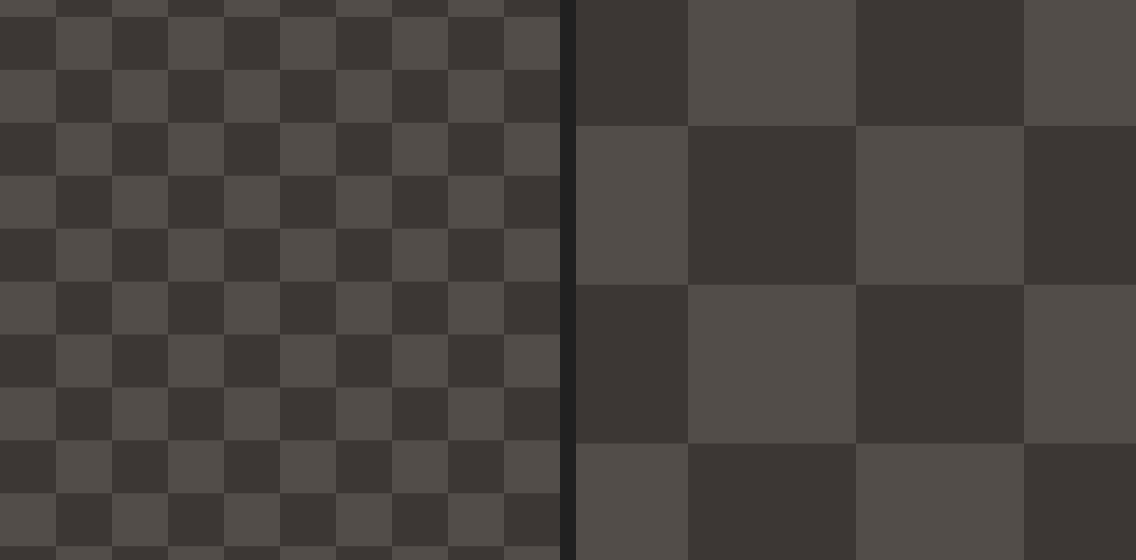
Left, the full canvas; right, a detail of the centre.
Write a Shadertoy shader that draws this pattern.

```glsl
const vec2 CELL_COUNT = vec2(10.0, 10.58);    // cells across and down the canvas
const vec2 GRID_ORIGIN = vec2(0.0, 0.0246);   // a cell corner, in canvas units
const vec3 DARK_COLOR = vec3(60.0, 55.0, 52.0) / 255.0;
const vec3 LIGHT_COLOR = vec3(82.0, 77.0, 73.0) / 255.0;

// Smoothed square wave per axis: +1 in even cells, -1 in odd cells
vec2 alternatingBands(vec2 cellPos, vec2 pixelSize) {
    vec2 edgeDistance = 0.5 - abs(fract(cellPos) - 0.5);
    vec2 parity = 1.0 - 2.0 * mod(floor(cellPos), 2.0);
    return parity * clamp(edgeDistance / (0.5 * pixelSize), 0.0, 1.0);
}

void mainImage(out vec4 fragColor, in vec2 fragCoord) {
    vec2 uv = fragCoord / iResolution.xy;
    vec2 cellPos = (uv - GRID_ORIGIN) * CELL_COUNT;
    vec2 pixelSize = CELL_COUNT / iResolution.xy;

    // The product of both waves forms the checkerboard
    vec2 bands = alternatingBands(cellPos, pixelSize);
    float lightness = 0.5 + 0.5 * bands.x * bands.y;

    fragColor = vec4(mix(DARK_COLOR, LIGHT_COLOR, lightness), 1.0);
}
```
